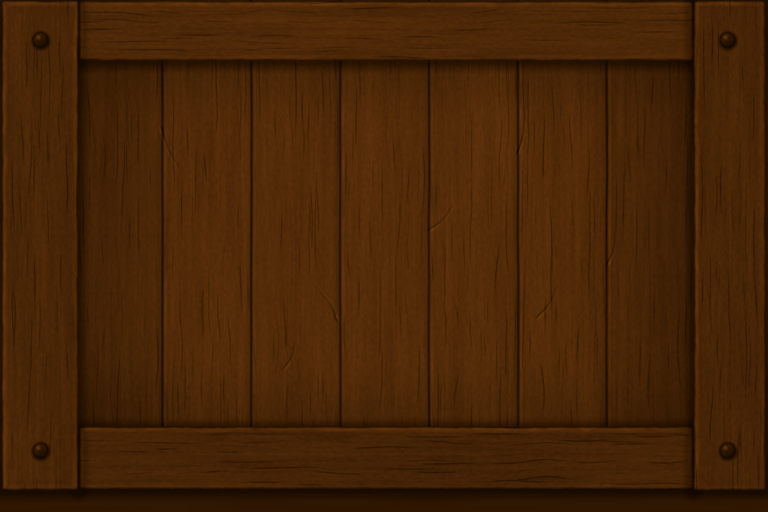
Give the GLSL for this texture, as a Shadertoy shader.

```glsl
// A framed wooden panel: seven upright planks behind two rails and two stiles,
// held by four round bolts. Boards are box distances with worn edges, grain is
// stretched value noise, and one brightness value is tinted brown at the end.

float hash(vec2 p) {
    vec3 q = fract(p.xyx * 0.1031);
    q += dot(q, q.yzx + 33.33);
    return fract((q.x + q.y) * q.z);
}

float noise(vec2 p) {
    vec2 i = floor(p), f = fract(p);
    f = f * f * (3.0 - 2.0 * f);
    return mix(mix(hash(i), hash(i + vec2(1, 0)), f.x),
               mix(hash(i + vec2(0, 1)), hash(i + vec2(1, 1)), f.x), f.y);
}

// Thin tapered splits; q.x runs across the fibres and q.y along them.
float splits(vec2 q) {
    float ink = 0.0;
    for (int i = 0; i < 3; i++) {
        float layer = float(i), columns = 42.0 + 15.0 * layer;
        vec2 g = q * vec2(columns, 7.0 - 1.5 * layer);
        g.x += 0.5 * (noise(q * vec2(9.0, 13.0) + layer * 7.0) - 0.5);
        g.y += 9.0 * hash(vec2(floor(g.x), layer + 3.0));
        vec2 cell = floor(g) + 31.0 * layer, f = fract(g);
        float span = 0.2 + 0.28 * hash(cell + 5.0);
        float taper = smoothstep(0.0, 0.25, span - abs(f.y - 0.5));
        float off = abs(f.x - 0.3 - 0.4 * hash(cell + 11.0));
        float line = 1.0 - smoothstep(0.0, 0.04 + columns / iResolution.y, off);
        float depth = smoothstep(0.45, 1.0, hash(cell + 17.0));
        ink = max(ink, line * taper * depth);
    }
    return ink;
}

// Brightness change from fibres, blotches and splits.
float grain(vec2 q) {
    float v = 0.030 * (noise(q * vec2(230.0, 9.0)) - 0.5);
    v += 0.026 * (noise(q * vec2(85.0, 5.0)) - 0.5);
    v += 0.022 * (noise(q * vec2(16.0, 4.0)) - 0.5);
    v += 0.034 * (noise(q * vec2(310.0, 150.0)) - 0.5);
    return v - 0.085 * splits(q);
}

float box(vec2 p, vec2 halfSize) {
    vec2 d = abs(p) - halfSize;
    return length(max(d, 0.0)) + min(max(d.x, d.y), 0.0);
}

// Lays one frame board, with its cast shadow, over brightness v.
float board(float v, vec2 p, vec2 center, vec2 halfSize, float tone) {
    vec2 o = p - center;
    float px = 1.0 / iResolution.y;
    float worn = 0.0016 * (noise(p * 34.0) - 0.5) + 0.001 * (noise(p * 110.0) - 0.5);
    float d = box(o, halfSize - 0.006) - 0.006 + worn;
    float shade = box(o + vec2(0.0, 0.004), halfSize);
    v *= mix(0.52, 1.0, smoothstep(-0.004, 0.026, shade));

    // Rim light favours the upper and left sides.
    vec2 inset = halfSize - abs(o);
    float lit = inset.x < inset.y ? 0.75 - 0.2 * sign(o.x) : 0.65 + 0.3 * sign(o.y);
    float rim = smoothstep(-0.014, -0.006, d) * smoothstep(-0.001, -0.005, d);
    vec2 q = halfSize.x > halfSize.y ? p.yx + 4.7 : p + 2.3;
    float wood = tone + grain(q);
    wood += rim * lit * (0.04 + 0.09 * noise(p * 48.0));
    wood *= mix(1.0, 0.55, smoothstep(-0.005, 0.001, d));
    wood *= 0.93 + 0.07 * smoothstep(0.0, 0.03, -d);
    return mix(v, wood, smoothstep(px, -px, d));
}

// Short bowed gouge between two ends: dark cut with a pale lower lip.
float gouge(vec2 p, vec2 a, vec2 b) {
    vec2 axis = b - a;
    float t = clamp(dot(p - a, axis) / dot(axis, axis), 0.0, 1.0);
    vec2 away = p - a - axis * t;
    float side = dot(away, normalize(vec2(axis.y, -axis.x))) - 0.02 * t * (1.0 - t);
    float fade = (1.0 - 0.6 * t) * smoothstep(0.012, 0.003, length(away));
    float cut = smoothstep(0.0035, 0.0, abs(side));
    float lip = smoothstep(0.005, 0.0, abs(side - 0.0045));
    return fade * (0.08 * lip - 0.10 * cut);
}

void mainImage(out vec4 fragColor, in vec2 fragCoord) {
    vec2 p = fragCoord / iResolution.xy * vec2(1.5, 1.0);
    float px = 1.0 / iResolution.y;

    // Ground strip under the frame.
    float ground = 0.182 + 0.02 * (noise(p.yx * vec2(140.0, 6.0)) - 0.5);

    // Recessed planks with dark joints and a lit left lip.
    float slot = (p.x - 0.1440) / 0.1735, id = floor(slot);
    float warp = 0.0016 * (noise(vec2(p.y * 9.0, floor(slot + 0.5))) - 0.5);
    float joint = (fract(slot + 0.5) - 0.5) * 0.1735 + warp;
    float v = 0.328 + 0.012 * (hash(vec2(id, 8.0)) - 0.5);
    v += grain(p + vec2(0.0, id * 1.37));
    v += 0.07 * smoothstep(0.005, 0.0, abs(joint - 0.006)) * (0.3 + noise(p * vec2(9.0, 22.0)));
    v *= 1.0 - 0.12 * smoothstep(0.016, 0.0, abs(joint));
    v *= 1.0 - 0.50 * smoothstep(0.002 + px, 0.0, abs(joint));

    vec4 marks[7] = vec4[7](
        vec4(0.842, 0.555, 0.880, 0.594), vec4(0.318, 0.746, 0.348, 0.678),
        vec4(1.011, 0.705, 1.024, 0.785), vec4(0.655, 0.379, 0.629, 0.424),
        vec4(1.052, 0.385, 1.084, 0.434), vec4(0.556, 0.285, 0.574, 0.326),
        vec4(1.186, 0.488, 1.200, 0.541));
    for (int i = 0; i < 7; i++) v += gouge(p, marks[i].xy, marks[i].zw);

    // Soft falloff towards the frame.
    vec2 edge = vec2(0.59, 0.358) - abs(p - vec2(0.754, 0.525));
    v *= 0.78 + 0.22 * smoothstep(-0.02, 0.26, edge.x);
    v *= 0.86 + 0.14 * smoothstep(0.0, 0.14, edge.y);
    v = mix(ground, v, step(0.1, p.y));

    // Rails first, then the stiles that overlap them.
    v = board(v, p, vec2(0.754, 0.940), vec2(0.600, 0.058), 0.308);
    v = board(v, p, vec2(0.754, 0.106), vec2(0.600, 0.061), 0.274);
    v = board(v, p, vec2(0.078, 0.521), vec2(0.075, 0.478), 0.290);
    v = board(v, p, vec2(1.425, 0.521), vec2(0.070, 0.478), 0.280);

    // Four domed bolts, mirrored about the frame centre.
    vec2 c = p - vec2(0.75, 0.521);
    vec2 o = (abs(c) - vec2(0.671, 0.401)) * sign(c);
    float r = length(o);
    v *= mix(0.45, 1.0, smoothstep(0.013, 0.023, length(o + vec2(-0.001, 0.002))));
    float dome = 0.17 + 4.5 * dot(o, vec2(-0.5, 0.8));
    dome += 0.18 * smoothstep(0.007, 0.0, length(o - vec2(-0.004, 0.005)));
    v = mix(v, dome * smoothstep(0.019, 0.010, r), smoothstep(0.015 + px, 0.015 - px, r));

    v = max(v, 0.08);
    fragColor = vec4(max(vec3(v, 0.56 * v - 0.014, 0.2 * v - 0.031), 0.0), 1.0);
}
```
